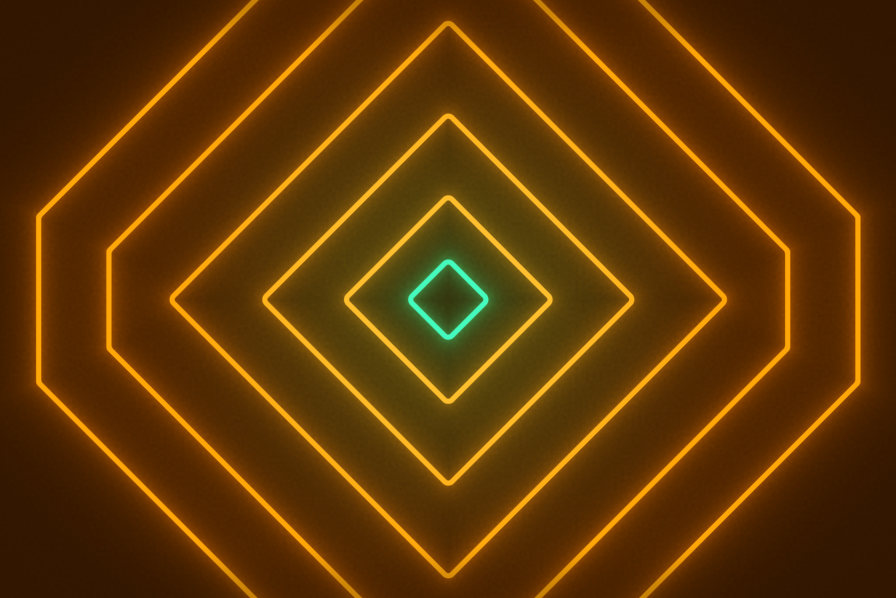
Reproduce this background procedurally as a Shadertoy shader.

```glsl
// Nested neon diamonds and octagons glowing amber around a mint core on dark brown.

const int RINGS = 6;
// Tip distance and side clip of each ring, in canvas heights
const float TIP[RINGS] = float[](0.0665, 0.1738, 0.3105, 0.4655, 0.6490, 0.8240);
const float SIDE[RINGS] = float[](9.0, 9.0, 9.0, 9.0, 0.5675, 0.6850);

const vec2 CENTER = vec2(0.0005, -0.001);
const float HALF_STROKE = 0.0043;
const float CORNER_RADIUS = 0.009;
const float CLIP_BLEND = 0.003;
const float TIGHT_GLOW = 0.012;
const float WIDE_GLOW = 0.055;
const float GRAIN_SCALE = 170.0;
const float GRAIN_AMOUNT = 0.09;

const vec3 OLIVE = vec3(0.185, 0.160, 0.028);
const vec3 BROWN = vec3(0.195, 0.086, 0.0);
const vec3 GOLD = vec3(1.0, 0.75, 0.18);
const vec3 ORANGE = vec3(1.0, 0.65, 0.03);
const vec3 GOLD_GLOW = vec3(0.30, 0.19, 0.02);
const vec3 ORANGE_GLOW = vec3(0.36, 0.185, 0.0);
const vec3 MINT = vec3(0.27, 0.98, 0.74);
const vec3 MINT_GLOW = vec3(0.02, 0.46, 0.30);

vec2 hashGradient(vec2 cell) {
    vec3 h = fract(vec3(cell.xyx) * vec3(0.1031, 0.1030, 0.0973));
    h += dot(h, h.yzx + 33.33);
    return fract((h.xx + h.yz) * h.zy) * 2.0 - 1.0;
}

float gradientNoise(vec2 p) {
    vec2 i = floor(p), f = fract(p);
    vec2 u = f * f * (3.0 - 2.0 * f);
    vec2 e = vec2(1.0, 0.0);
    float a = dot(hashGradient(i), f);
    float b = dot(hashGradient(i + e.xy), f - e.xy);
    float c = dot(hashGradient(i + e.yx), f - e.yx);
    float d = dot(hashGradient(i + e.xx), f - e.xx);
    return mix(mix(a, b, u.x), mix(c, d, u.x), u.y);
}

float smoothMax(float a, float b, float k) {
    float h = max(k - abs(a - b), 0.0) / k;
    return max(a, b) + h * h * k * 0.25;
}

// Rounded diamond with its left and right tips clipped at side
float ringDistance(vec2 p, float tip, float side) {
    vec2 turned = abs(vec2(p.x + p.y, p.x - p.y)) * 0.70711;
    vec2 q = turned - tip * 0.70711 + CORNER_RADIUS;
    float diamond = length(max(q, 0.0)) + min(max(q.x, q.y), 0.0) - CORNER_RADIUS;
    return smoothMax(diamond, abs(p.x) - side, CLIP_BLEND);
}

void mainImage(out vec4 fragColor, in vec2 fragCoord) {
    vec2 p = (fragCoord - 0.5 * iResolution.xy) / iResolution.y - CENTER;
    float pixel = 1.0 / iResolution.y;
    float radius = length(p);

    // Olive middle fading into brown
    vec3 color = mix(OLIVE, BROWN, smoothstep(0.08, 0.55, radius));

    // Strokes dim toward the top and bottom edges
    float edgeFade = 1.0 - 0.22 * smoothstep(0.40, 0.50, abs(p.y));
    float warmth = smoothstep(0.12, 0.50, radius);
    vec3 stroke = vec3(0.0);
    float coverage = 0.0;

    for (int i = 0; i < RINGS; i++) {
        float d = abs(ringDistance(p, TIP[i], SIDE[i]));
        float line = 1.0 - smoothstep(-0.8 * pixel, 0.8 * pixel, d - HALF_STROKE);
        bool core = i == 0;
        vec3 ink = core ? MINT : mix(GOLD, ORANGE, warmth) * edgeFade;
        vec3 halo = core ? MINT_GLOW : mix(GOLD_GLOW, ORANGE_GLOW, warmth) * edgeFade;

        // Tight bloom next to the tube, wide haze beyond it
        float bloom = 0.68 * exp(-d / TIGHT_GLOW);
        float haze = (core ? 0.18 : 0.48) * exp(-d / WIDE_GLOW);
        color += halo * (bloom + haze);
        stroke = mix(stroke, ink, line);
        coverage = max(coverage, line);
    }

    // Fine grain on the backdrop, then the bright tubes
    color *= 1.0 + GRAIN_AMOUNT * gradientNoise(p * GRAIN_SCALE);
    color = mix(color, stroke / max(coverage, 0.001), coverage);
    fragColor = vec4(clamp(color, 0.0, 1.0), 1.0);
}
```
